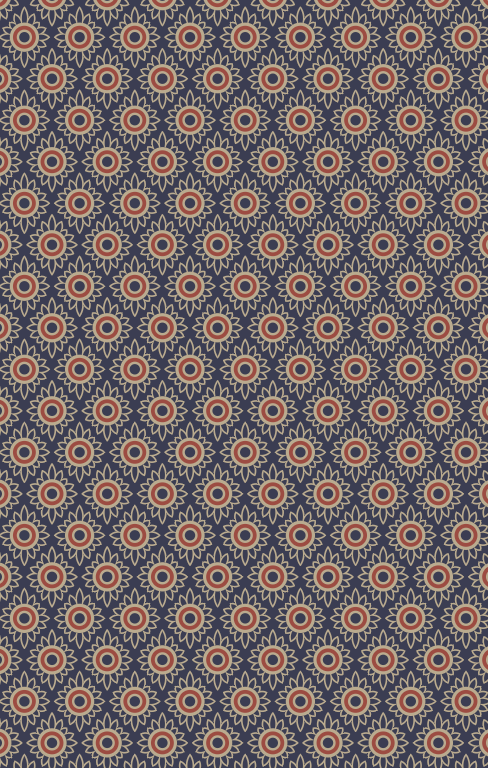
A Shadertoy shader for this pattern:

```glsl
// Staggered rows of sixteen-petalled outline flowers with ringed centres on navy.

const float TAU = 6.2831853;
const vec3 NAVY = vec3(0.23, 0.24, 0.32);
const vec3 SAND = vec3(0.73, 0.67, 0.56);
const vec3 RUST = vec3(0.61, 0.30, 0.26);

// Lengths are in units of the horizontal distance between flowers.
const float PITCHES_PER_HEIGHT = 13.913;
const vec2 LATTICE_ORIGIN = vec2(4.442, 7.223);
const vec2 LATTICE_PERIOD = vec2(1.0, 1.504);

// Antialiased coverage of a signed distance.
float coverage(float dist, float pixel) {
    return clamp(0.5 - dist / pixel, 0.0, 1.0);
}

// Pointed oval lying along x, centred on the origin.
float ovalDistance(vec2 p, float halfLength, float halfWidth) {
    float radius = (halfLength * halfLength + halfWidth * halfWidth) / (2.0 * halfWidth);
    p = abs(p);
    float side = length(vec2(p.x, p.y + radius - halfWidth)) - radius;
    float tip = length(p - vec2(halfLength, 0.0));
    return p.x > halfLength ? tip : side;
}

// Tip radius: longest upright, shorter sideways, shortest on the diagonals.
float petalReach(float angle) {
    float upright = sin(angle) * sin(angle);
    float axial = 0.5 + 0.5 * cos(4.0 * angle);
    return mix(0.375, mix(0.45, 0.54, upright), axial);
}

// Outline of the petal in the angular sector holding p.
float petalOutline(vec2 p, float count, float baseRadius, float halfWidth, float halfLine) {
    float sector = TAU / count;
    float axis = round(atan(p.y, p.x) / sector) * sector;
    vec2 dir = vec2(cos(axis), sin(axis));
    vec2 local = vec2(dot(p, dir), dot(p, vec2(-dir.y, dir.x)));
    float reach = petalReach(axis);
    local.x -= 0.5 * (reach + baseRadius);
    return abs(ovalDistance(local, 0.5 * (reach - baseRadius), halfWidth)) - halfLine;
}

// Paint one flower over the colour beneath it.
vec3 paintFlower(vec3 color, vec2 p, float pixel) {
    float r = length(p);
    float petals = petalOutline(p, 16.0, 0.145, 0.061, 0.0148);
    color = mix(color, SAND, coverage(min(petals, r - 0.265), pixel));
    color = mix(color, RUST, coverage(r - 0.207, pixel));
    color = mix(color, SAND, coverage(r - 0.138, pixel));
    return mix(color, NAVY, coverage(r - 0.094, pixel));
}

// Offset from the nearest point of a rectangular lattice.
vec2 latticeOffset(vec2 p, vec2 period) {
    return p - period * round(p / period);
}

void mainImage(out vec4 fragColor, in vec2 fragCoord) {
    float pixel = PITCHES_PER_HEIGHT / iResolution.y;
    vec2 p = fragCoord * pixel - LATTICE_ORIGIN;

    // Two interleaved lattices form the half-drop layout.
    vec3 color = NAVY;
    for (int i = 0; i < 2; i++) {
        vec2 shift = 0.5 * float(i) * LATTICE_PERIOD;
        color = paintFlower(color, latticeOffset(p - shift, LATTICE_PERIOD), pixel);
    }
    fragColor = vec4(color, 1.0);
}
```
